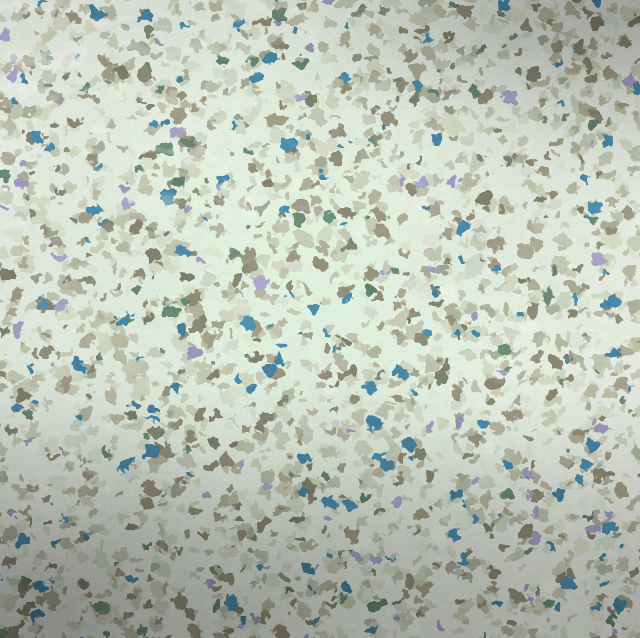
Give the GLSL for this texture, as a Shadertoy shader.

```glsl
// Speckled vinyl floor: irregular chips scattered over a pale green-white ground.
// Each chip layer is a jittered grid of ellipses, warped by gradient noise;
// uneven light, fine grain and a faint streaky sheen finish the surface.

vec3 hash3(vec2 p)
{
    vec3 q = fract(vec3(p.xyx) * vec3(0.1031, 0.1030, 0.0973));
    q += dot(q, q.yxz + 33.33);
    return fract((q.xxy + q.yzz) * q.zyx);
}

float gradientNoise(vec2 p)
{
    vec2 i = floor(p), f = fract(p);
    vec2 u = f * f * f * (f * (f * 6.0 - 15.0) + 10.0);
    vec2 e = vec2(0.0, 1.0);
    float a = dot(hash3(i).xy * 2.0 - 1.0, f);
    float b = dot(hash3(i + e.yx).xy * 2.0 - 1.0, f - e.yx);
    float c = dot(hash3(i + e.xy).xy * 2.0 - 1.0, f - e.xy);
    float d = dot(hash3(i + e.yy).xy * 2.0 - 1.0, f - e.yy);
    return mix(mix(a, b, u.x), mix(c, d, u.x), u.y);
}

vec2 warp(vec2 p, float freq)
{
    return vec2(gradientNoise(p * freq), gradientNoise(p * freq + 57.3));
}

// Paints one layer of chips, each in one of three colours
void paintChips(inout vec3 col, vec2 p, float scale, float density,
                vec3 colorA, vec3 colorB, vec3 colorC)
{
    vec2 seed = vec2(scale * 7.0, scale * 3.0);
    vec2 q = p + seed;
    q += 0.014 * warp(q, 62.0) + 0.006 * warp(q, 150.0);
    q = (q - seed) * scale;
    float edge = scale * max(0.0011, 0.7 / iResolution.y);

    for (int y = -1; y <= 1; y++)
    for (int x = -1; x <= 1; x++)
    {
        vec2 cell = floor(q) + vec2(x, y);
        vec3 place = hash3(cell + seed + 100.0);
        vec3 kind = hash3(cell + seed + 413.0);
        if (kind.x > density) continue;

        float angle = (place.z - 0.5) * 2.4;
        float s = sin(angle), c = cos(angle);
        vec2 d = mat2(c, -s, s, c) * (q - cell - place.xy);
        d *= vec2(0.85, 1.15);
        float radius = mix(0.16, 0.43, kind.y * kind.y);
        float cover = smoothstep(edge, -edge, length(d) - radius);

        vec3 chip = kind.z < 0.45 ? colorA : kind.z < 0.74 ? colorB : colorC;
        chip *= 0.94 + 0.12 * fract(kind.z * 37.0);
        col = mix(col, chip, cover);
    }
}

// Bright middle, dim lower edge and corners
float lighting(vec2 uv)
{
    float light = 1.0 - 0.27 * smoothstep(0.46, 0.0, uv.y);
    light -= 0.12 * exp(-6.0 * dot(uv, uv));
    vec2 topRight = (uv - vec2(0.97, 1.0)) * vec2(3.2, 5.0);
    light -= 0.24 * exp(-dot(topRight, topRight));
    light -= 0.06 * smoothstep(0.75, 1.0, uv.y);
    return light + 0.04 * gradientNoise(uv * 4.0);
}

void mainImage(out vec4 fragColor, in vec2 fragCoord)
{
    vec2 uv = fragCoord / iResolution.xy;
    vec2 p = fragCoord / iResolution.y;

    // Ground, greener towards the middle
    float middle = exp(-5.0 * dot(uv - vec2(0.45, 0.55), uv - vec2(0.45, 0.55)));
    vec3 col = mix(vec3(0.90, 0.91, 0.88), vec3(0.88, 0.945, 0.875), middle);

    // Pale chips close to the ground colour
    paintChips(col, p, 27.0, 0.75, vec3(0.84, 0.88, 0.81), vec3(0.81, 0.83, 0.75), vec3(0.87, 0.90, 0.85));
    paintChips(col, p, 33.0, 0.70, vec3(0.80, 0.82, 0.74), vec3(0.77, 0.80, 0.72), vec3(0.86, 0.89, 0.83));

    // Greige and taupe chips
    paintChips(col, p, 37.0, 0.42, vec3(0.71, 0.71, 0.62), vec3(0.75, 0.76, 0.68), vec3(0.66, 0.68, 0.60));
    paintChips(col, p, 35.0, 0.34, vec3(0.57, 0.55, 0.46), vec3(0.62, 0.60, 0.51), vec3(0.52, 0.53, 0.45));

    // Blue, green and lavender accents
    paintChips(col, p, 39.0, 0.19, vec3(0.29, 0.54, 0.66), vec3(0.41, 0.54, 0.46), vec3(0.64, 0.63, 0.77));

    col *= lighting(uv);

    // Streaky sheen near the upper left, then fine grain
    float streak = gradientNoise(p * vec2(9.0, 42.0) + 2.0 * warp(p, 12.0));
    float sheen = smoothstep(0.75, 0.1, uv.x) * smoothstep(0.45, 0.75, uv.y);
    col = mix(col, vec3(0.91, 0.93, 0.91), sheen * smoothstep(0.05, 0.5, streak) * 0.5);
    col += 0.022 * gradientNoise(p * 210.0) + 0.018 * gradientNoise(p * vec2(50.0, 95.0));

    fragColor = vec4(clamp(col, 0.0, 1.0), 1.0);
}
```
